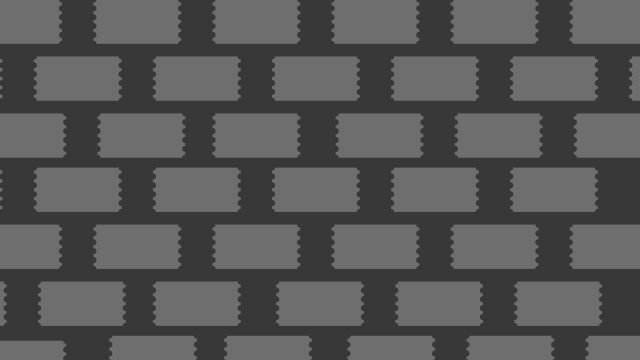
Reproduce this pattern procedurally as a Shadertoy shader.

```glsl
// Staggered rows of flat ticket stubs with perforated short sides.
// Each cell evaluates one signed distance: a box minus a column of round
// notches; small stepped slips displace some rows and columns.

const float UNITS_TALL = 432.0;                // canvas height in layout units
const vec2  PITCH = vec2(142.9, 67.25);        // spacing across and down
const vec2  FIRST_CENTER = vec2(164.7, 26.0);  // ticket 0 of the top row
const vec2  HALF_SIZE = vec2(52.65, 26.6);
const float NOTCH_STEP = 10.64;                // five gaps per short side
const float NOTCH_RADIUS = 3.7;
const float SLIP = 5.0;                        // sideways slip of every third row
const float LAST_ROW = 6.0;
const float LAST_ROW_SLIP = 19.0;
const float ROW_DRIFT = 1.1;                   // uneven row spacing, period three
const vec3  GROUND = vec3(0.22);
const vec3  PAPER = vec3(0.43);

float boxDistance(vec2 p, vec2 halfSize) {
    vec2 d = abs(p) - halfSize;
    return length(max(d, 0.0)) + min(max(d.x, d.y), 0.0);
}

// Box with notches centred on both short sides, including the corners.
float ticketDistance(vec2 p) {
    float k = clamp(floor(p.y / NOTCH_STEP), -3.0, 2.0) + 0.5;
    vec2 notch = vec2(HALF_SIZE.x, k * NOTCH_STEP);
    float hole = length(vec2(abs(p.x), p.y) - notch) - NOTCH_RADIUS;
    return max(boxDistance(p, HALF_SIZE), -hole);
}

float rowSlip(float row) {
    if (row == LAST_ROW) return LAST_ROW_SLIP;
    return mod(row, 3.0) == 2.0 ? SLIP : 0.0;
}

// Extra displacement of single tickets within a slipped row.
vec2 ticketSlip(float column, float row) {
    if (row == LAST_ROW && column < 0.0) return vec2(SLIP - LAST_ROW_SLIP, 6.0);
    if (column == 1.0 && rowSlip(row) > 0.0) return vec2(-SLIP, 0.0);
    return vec2(0.0);
}

// Some odd rows end one ticket early at the right.
bool isMissing(float column, float row) {
    return column > 4.0 && (row == 3.0 || row == 5.0);
}

void mainImage(out vec4 fragColor, in vec2 fragCoord) {
    float unitsPerPixel = UNITS_TALL / iResolution.y;
    vec2 p = vec2(fragCoord.x, iResolution.y - fragCoord.y) * unitsPerPixel;
    p -= FIRST_CENTER;

    // Rows count downward; odd rows stagger left by half a pitch.
    float row = floor(p.y / PITCH.y + 0.5);
    p.y -= row * PITCH.y + ROW_DRIFT * mod(row, 3.0);
    p.x += 0.5 * PITCH.x * mod(row, 2.0) - rowSlip(row);

    float column = floor(p.x / PITCH.x + 0.5);
    p.x -= column * PITCH.x;
    p -= ticketSlip(column, row);

    float d = ticketDistance(p);
    float coverage = clamp(0.5 - d / unitsPerPixel, 0.0, 1.0);
    if (isMissing(column, row)) coverage = 0.0;
    fragColor = vec4(mix(GROUND, PAPER, coverage), 1.0);
}
```
